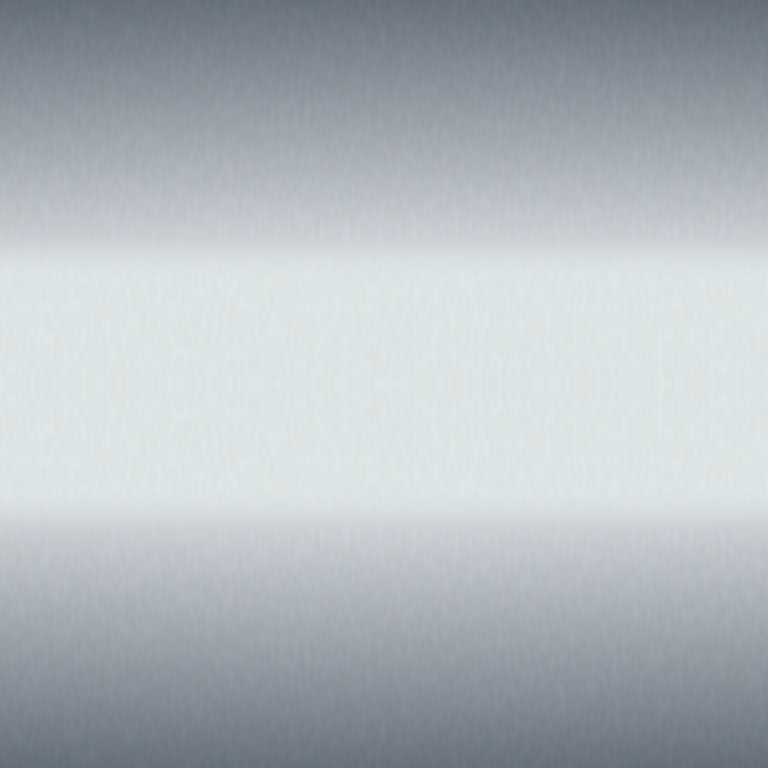
Give the GLSL for this texture, as a Shadertoy shader.

```glsl
// Brushed steel sheet with a broad horizontal sheen and fine vertical grain.

vec2 hash22(vec2 p) {
    vec3 q = fract(p.xyx * vec3(0.1031, 0.1030, 0.0973));
    q += dot(q, q.yzx + 33.33);
    return fract((q.xx + q.yz) * q.zy);
}

// Distance to the nearest scattered point, centred near zero.
float cellNoise(vec2 p) {
    vec2 cell = floor(p);
    vec2 local = fract(p);
    float nearest = 4.0;
    for (int j = -1; j <= 1; j++) {
        for (int i = -1; i <= 1; i++) {
            vec2 offset = vec2(float(i), float(j));
            vec2 delta = offset + hash22(cell + offset) - local;
            nearest = min(nearest, dot(delta, delta));
        }
    }
    return sqrt(nearest) - 0.46;
}

// Stretched cells give short vertical brush marks.
float brushGrain(vec2 p, vec2 density) {
    float fine = cellNoise(p * density);
    float coarse = cellNoise(p * density * vec2(0.57, 0.61) + 41.7);
    return 0.7 * fine + 0.4 * coarse;
}

// Colour by distance from the centre line: 0 at the middle, 1 at the rims.
vec3 steelSheen(float d) {
    const vec3 rim = vec3(0.405, 0.440, 0.483);
    const vec3 shoulder = vec3(0.828, 0.844, 0.858);
    const vec3 highlight = vec3(0.870, 0.896, 0.896);
    float falloff = clamp((d - 0.33) / 0.67, 0.0, 1.0);
    vec3 slope = mix(shoulder, rim, falloff);
    return mix(highlight, slope, smoothstep(0.27, 0.38, d));
}

void mainImage(out vec4 fragColor, in vec2 fragCoord) {
    vec2 uv = fragCoord / iResolution.xy;

    // The grain and sheen reflect about the centre line.
    vec2 mirrored = vec2(uv.x, abs(uv.y - 0.5));
    float d = 2.0 * mirrored.y;
    float grain = brushGrain(mirrored + 0.7, vec2(150.0, 50.0));
    float tintGrain = brushGrain(mirrored + 2.3, vec2(110.0, 40.0));

    // Grain nudges the edge of the sheen as well as its brightness.
    vec3 colour = steelSheen(d + 0.03 * grain);
    float shade = smoothstep(0.25, 0.45, d);
    colour += grain * mix(0.030, 0.052, shade);
    colour += tintGrain * vec3(0.018, -0.004, -0.018);

    // The sides of the sheet fall off slightly.
    float side = abs(uv.x - 0.5) * 2.0;
    colour -= 0.014 * shade * (side * side - 0.33);

    fragColor = vec4(clamp(colour, 0.0, 1.0), 1.0);
}
```
